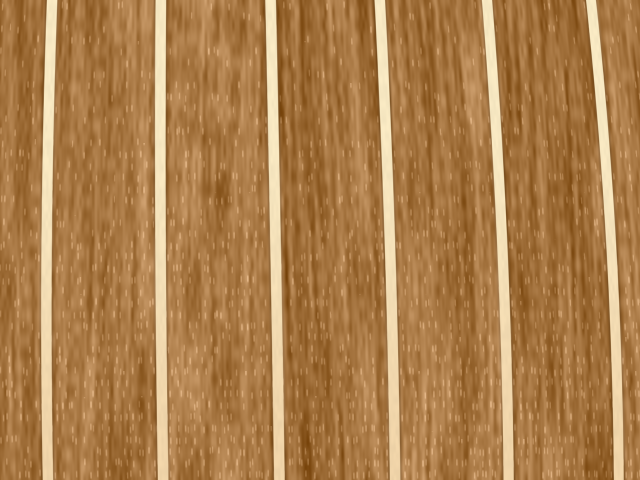
Write a WebGL 1 fragment shader that draws this texture.

```glsl
precision highp float;
// Brown planks divided by six slim cream strips that lean and bow gently.
// A bent plank coordinate places the strips; stretched noise, layered sines
// and jittered cells give the grain, growth rings, sheen and pale pores.

uniform vec2 u_resolution;

const vec3 WOOD_DARK = vec3(0.50, 0.30, 0.08);
const vec3 WOOD_LIGHT = vec3(0.84, 0.66, 0.47);
const vec3 STRIP_TOP = vec3(0.97, 0.91, 0.76);
const vec3 STRIP_LOW = vec3(0.94, 0.83, 0.66);

// Quadratics in height: position of the first strip, and strip spacing
const vec3 FIRST_STRIP = vec3(0.0749, -0.0143, 0.0208);
const vec3 SPACING = vec3(0.1784, 0.0017, -0.0117);
const float LAST_STRIP = 5.0;
const float BOW = 0.28;             // uneven spacing, in planks
const float STRIP_HALF = 0.0082;    // half width, in canvas widths

const float BASE_TONE = 0.41;
const float PLANK_VARIATION = 0.10;
const float GRAIN_CONTRAST = 0.50;
const float PORE_CONTRAST = 0.36;
const float RING_DEPTH = 0.24;
const float RING_CENTRE = 0.47;
const float SHEEN_DEPTH = 0.07;
const vec2 FLECK_CELLS = vec2(38.0, 42.0);
const float FLECK_GAIN = 0.34;

float hash(vec2 p) {
  return fract(sin(dot(p, vec2(127.1, 311.7))) * 43758.5);
}

float noise(vec2 p) {
  vec2 i = floor(p);
  vec2 f = fract(p);
  f = f * f * (3.0 - 2.0 * f);
  return mix(mix(hash(i), hash(i + vec2(1.0, 0.0)), f.x),
             mix(hash(i + vec2(0.0, 1.0)), hash(i + 1.0), f.x), f.y);
}

float quadratic(vec3 c, float y) {
  return c.x + y * (c.y + y * c.z);
}

float bump(float x, float centre, float width) {
  float d = (x - centre) / width;
  return exp(-d * d);
}

// Short upright dashes, one candidate per jittered cell
float flecks(vec2 p, float density) {
  vec2 cell = floor(p);
  vec2 jitter = vec2(hash(cell + 3.1), hash(cell + 8.7)) - 0.5;
  vec2 d = abs(fract(p) - 0.5 - jitter * vec2(0.4, 0.3));
  float dash = (1.0 - smoothstep(0.12, 0.42, d.x))
             * (1.0 - smoothstep(0.15, 0.40, d.y));
  return dash * step(hash(cell + 21.3), density);
}

// Dark growth lines, strongest around the centre of the deck
float rings(vec2 uv, float across, float seed) {
  float bend = noise(vec2(across * 2.0 + seed, uv.y * 1.7));
  float phase = across * 6.0 + bend * 2.2 + 0.25 * sin(uv.y * 5.0 + seed);
  float line = pow(0.5 + 0.5 * sin(6.2832 * phase), 7.0);
  float patches = smoothstep(0.2, 0.75,
                             noise(vec2(across * 4.0 - seed, uv.y * 2.0)));
  return line * patches * (0.25 + 0.75 * bump(uv.x, RING_CENTRE, 0.11));
}

float woodTone(vec2 uv, float across, float id) {
  float seed = id * 17.0 + 40.0;
  float x = across + seed;
  float wander = 0.05 * sin(uv.y * 3.0 + seed);

  // Plank tone and uneven daylight
  float tone = BASE_TONE + PLANK_VARIATION * (hash(vec2(id, 5.0)) - 0.5);
  tone += 0.10 * bump(uv.x, 0.40, 0.17);
  tone -= 0.09 * (1.0 - smoothstep(0.0, 0.26, uv.x)) * (0.4 + 0.6 * uv.y);

  // Grain from broad bands to fine fibres
  tone += 0.28 * (noise(vec2((x + wander) * 5.0, uv.y * 1.6)) - 0.5);
  tone += GRAIN_CONTRAST * (noise(vec2((x + wander) * 24.0, uv.y * 5.0)) - 0.5);
  tone += PORE_CONTRAST * (noise(vec2(x * 44.0, uv.y * 38.0)) - 0.5);
  tone -= RING_DEPTH * rings(uv, across, seed);

  // Rippled sheen across the fibres, upper left of centre
  float ripple = sin(uv.y * 62.0 + across * 3.0
                     + 4.0 * noise(vec2(x * 2.0, uv.y * 5.0)));
  tone += SHEEN_DEPTH * ripple * bump(uv.x, 0.33, 0.12)
        * smoothstep(0.35, 0.7, uv.y);

  // Pale open pores, denser toward the bottom
  float density = mix(0.30, 0.08, uv.y);
  return tone + FLECK_GAIN * flecks(vec2(x, uv.y) * FLECK_CELLS, density);
}

void main() {
  vec2 uv = gl_FragCoord.xy / u_resolution;

  // Strips lie on whole numbers of the bent plank coordinate
  float spacing = quadratic(SPACING, uv.y);
  float plank = (uv.x - quadratic(FIRST_STRIP, uv.y)) / spacing;
  float t = plank / LAST_STRIP;
  plank -= BOW * t * t * (1.0 - t);
  float id = floor(plank);
  float across = plank - id;
  float stripDist = min(across, 1.0 - across) * spacing;

  vec3 wood = mix(WOOD_DARK, WOOD_LIGHT, woodTone(uv, across, id));
  wood *= 1.0 - 0.14 * (1.0 - smoothstep(STRIP_HALF, STRIP_HALF + 0.005, stripDist));

  vec3 strip = mix(STRIP_LOW, STRIP_TOP, smoothstep(0.0, 0.8, uv.y));
  strip *= 0.98 + 0.04 * noise(vec2(plank * 50.0, uv.y * 60.0));

  float aa = 0.8 / u_resolution.x;
  float cover = 1.0 - smoothstep(STRIP_HALF - aa, STRIP_HALF + aa, stripDist);
  gl_FragColor = vec4(clamp(mix(wood, strip, cover), 0.0, 1.0), 1.0);
}
```
